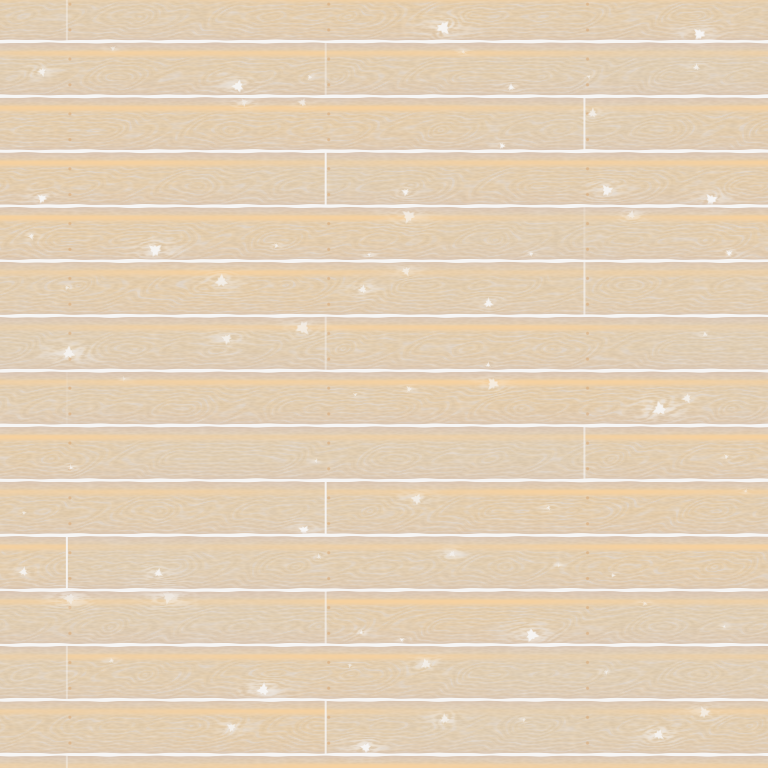
Reproduce this texture procedurally as a Shadertoy shader.

```glsl
#define ROWS 14.0
#define KNOTS 8.0
#define SEAM_HALF 0.026
#define JOINT_HALF 0.0013
#define GRAIN 0.5
#define TAN vec3(0.885, 0.81, 0.70)
#define HONEY vec3(0.90, 0.805, 0.67)
#define PALE vec3(0.885, 0.84, 0.79)
#define ROSE vec3(0.86, 0.78, 0.715)
#define AMBER vec3(0.97, 0.82, 0.62)
#define WHITE vec3(0.97, 0.965, 0.96)
#define RUST vec3(0.85, 0.66, 0.46)

const float TAU = 6.2831853;

// Per row: whole part is the joint column, fraction is its strength
const float JOINTS[14] = float[14](0.4, 1.4, 2.8, 1.9, 2.2, 2.6, 1.4,
                                   0.1, 2.6, 1.9, 0.9, 1.6, 0.4, 1.8);

vec2 hash2(vec2 p) {
    vec3 q = fract(p.xyx * vec3(0.1031, 0.1030, 0.0973));
    q += dot(q, q.yzx + 33.33);
    return fract((q.xx + q.yz) * q.zy);
}

// Distance to the nearest scattered point, repeating over period
float cellular(vec2 p, vec2 period) {
    float nearest = 2.0;
    for (int j = -1; j <= 1; j++)
        for (int i = -1; i <= 1; i++) {
            vec2 cell = floor(p) + vec2(i, j);
            nearest = min(nearest, length(cell + hash2(mod(cell, period)) - p));
        }
    return nearest;
}

// Scattered knots: x = white core, y = scuffed halo, z = grain bend
vec3 knots(vec2 p, float blur) {
    vec3 sum = vec3(0.0);
    for (int j = -1; j <= 1; j++)
        for (int i = -1; i <= 1; i++) {
            vec2 cell = floor(p) + vec2(i, j);
            vec2 id = mod(cell, vec2(KNOTS, ROWS));
            vec2 place = hash2(id + 3.0), kind = hash2(id + 57.0);
            if (kind.y > 0.72) continue;
            vec2 d = (p - cell - 0.08 - 0.84 * place) * vec2(ROWS / KNOTS, 1.0);
            float radius = mix(0.022, 0.095, kind.x * kind.x);
            float angle = atan(d.y, d.x + 0.0001);
            float edge = length(d) * (1.0 + 0.2 * sin(3.0 * angle + 20.0 * kind.y)
                                          + 0.15 * sin(7.0 * angle + 30.0 * kind.x));
            float core = 1.0 - smoothstep(radius - blur, radius + blur, edge);
            vec2 wide = d * vec2(0.45, 1.0) / radius;
            float halo = exp(-dot(wide, wide) * 0.22);
            sum.x = max(sum.x, core * mix(0.65, 1.0, place.y));
            sum.y = max(sum.y, halo * (0.35 + 0.65 * place.x));
            sum.z += d.y * halo * 1.5;
        }
    return sum;
}

void mainImage(out vec4 fragColor, in vec2 fragCoord) {
    vec2 uv = fragCoord / iResolution.xy;
    float x = uv.x;
    float t = (1.0 - uv.y) * ROWS + 0.244;
    float pixel = ROWS / iResolution.y;
    float row = mod(floor(t), ROWS);
    float v = fract(t);
    vec2 seed = hash2(vec2(row, 11.0));

    // Board ends and position along the board
    float joint = JOINTS[int(row)];
    float jointX = 0.087 + 0.337 * floor(joint);
    float along = fract(x - jointX);
    float drift = sin(along * 5.0 + seed.x * TAU) + 0.5 * sin(along * 13.0 + seed.y * TAU);

    // Wood tone, cooler toward both edges
    vec3 color = mix(TAN, HONEY, clamp(0.5 + 0.35 * drift + 0.4 * (seed.x - 0.5), 0.0, 1.0));
    float cool = smoothstep(0.55, 1.0, v) * 0.5 + (1.0 - smoothstep(0.05, 0.2, v)) * 0.8;
    color = mix(color, ROSE, cool * (0.5 + 0.5 * seed.y));

    // Grain: long oval rings, bent by knots and broken into streaks
    vec3 knot = knots(vec2(x * KNOTS, t), 0.018 + 0.5 * pixel);
    float wave = sin(TAU * 2.0 * x + seed.x * 40.0) + 0.5 * sin(TAU * 5.0 * x + seed.y * 40.0)
               + 0.15 * sin(TAU * 17.0 * x + v * 9.0);
    float rings = length(vec2(v - 0.4 - 0.3 * seed.y - knot.z, 0.22 * wave));
    float lines = sin(TAU * (rings * 15.0 + 0.15 * sin(TAU * 31.0 * x + v * 20.0)));
    float streak = cellular(vec2(x * 34.0, t * 13.0), vec2(34.0, ROWS * 13.0));
    float fine = cellular(vec2(x * 110.0, t * 24.0), vec2(110.0, ROWS * 24.0));
    float body = smoothstep(0.2, 0.35, v);
    float light = smoothstep(0.2, 1.0, lines) * (0.3 + streak) * body;
    color = mix(color, PALE, clamp(GRAIN * (light + 0.9 * streak - 0.1), 0.0, 0.9));
    color += 0.035 * (fine - 0.5) - 0.014 * smoothstep(0.3, 1.0, -lines) * body;

    // Warm strip below the top edge
    float strip = smoothstep(0.14, 0.2, v) * (1.0 - smoothstep(0.21, 0.32, v));
    float glow = 0.55 + 0.25 * drift + 0.35 * (seed.y - 0.5);
    color = mix(color, AMBER, strip * clamp(glow, 0.15, 0.9));

    // Nail pairs beside the joint columns
    float column = clamp(round((x - 0.087) / 0.337), 0.0, 2.0);
    float nailX = (x - 0.091 - 0.337 * column) * ROWS;
    float nail = length(vec2(nailX, min(abs(v - 0.32), abs(v - 0.79))));
    color = mix(color, RUST, 0.6 * (1.0 - smoothstep(0.012, 0.025 + pixel, nail)));

    // Knots and pale scuffs
    float scuff = knot.y * smoothstep(0.15, 0.8, streak * 0.7 + fine * 0.5 + 0.2 * lines);
    color = mix(color, WHITE, clamp(max(knot.x, 0.6 * scuff), 0.0, 1.0));

    // White seams and joints with uneven paint
    float seam = abs(v - round(v));
    float width = SEAM_HALF + 0.006 * sin(TAU * 9.0 * x + row) + 0.004 * sin(TAU * 23.0 * x + 2.0 * row);
    color = mix(color, ROSE * 0.98, 0.5 * (1.0 - smoothstep(0.03, 0.09, seam)));
    color = mix(color, WHITE, 1.0 - smoothstep(width - 0.5 * pixel, width + 0.6 * pixel, seam));
    float gap = abs(x - jointX);
    float soft = 0.6 / iResolution.x;
    float ends = 1.0 - smoothstep(JOINT_HALF - soft, JOINT_HALF + soft, gap);
    color = mix(color, WHITE, ends * fract(joint));

    fragColor = vec4(clamp(color, 0.0, 1.0), 1.0);
}
```
